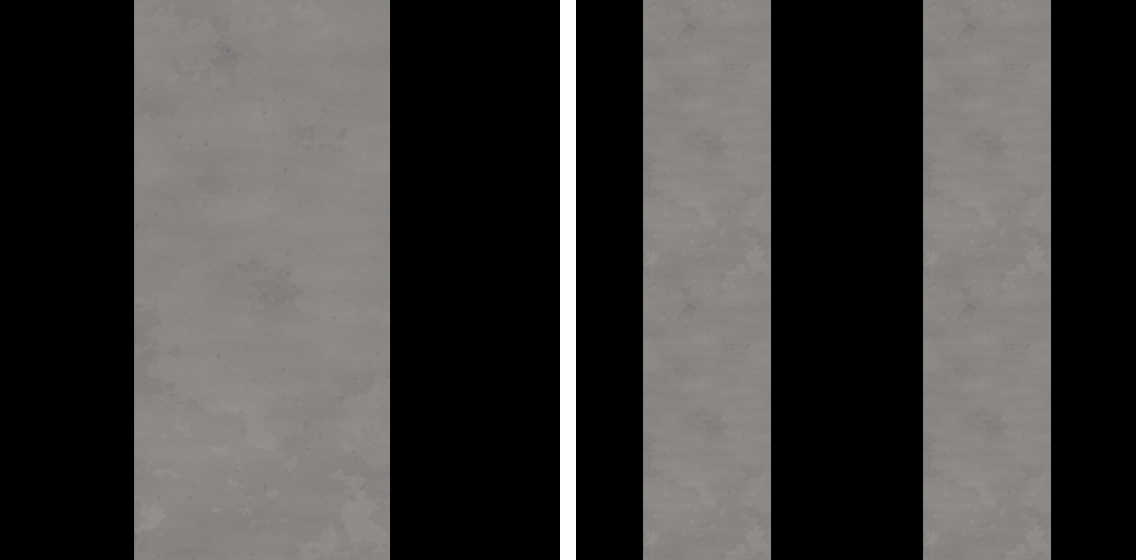
Left, the tile; right, the same tile 2 across and 2 down.
Write a Shadertoy shader that draws this texture.

```glsl
// A tall slab of weathered grey concrete standing on black.
// Wrapping gradient noise gives soft clouds, trowel streaks, ragged stains
// and grain; a jittered cell grid adds small pits. All of it tiles.

const vec3 BACKGROUND = vec3(0.0);
const vec3 DARK_GREY  = vec3(0.517, 0.507, 0.500);
const vec3 LIGHT_GREY = vec3(0.552, 0.542, 0.533);

const float SLAB_LEFT  = 0.2396;
const float SLAB_RIGHT = 0.6966;

const float BASE_TONE    = 0.62;  // 0 is dark grey, 1 is light grey
const float CLOUD_DEPTH  = 0.75;
const float STREAK_DEPTH = 0.45;
const float STAIN_DEPTH  = 0.75;
const float BLOOM_DEPTH  = 0.85;
const float GRAIN_DEPTH  = 0.28;
const float PIT_DEPTH    = 1.1;
const float PIT_CELLS    = 48.0;
const float PIT_SHARE    = 0.10;
const float BLOOM_HEIGHT = 0.10;  // pale patches gather around this height
const float TAU = 6.2831853;

// Integer hash: two random values in 0..1 for a cell and a seed
vec2 hash2(vec2 cell, float seed) {
    uvec3 q = uvec3(ivec3(vec3(cell, seed))) * uvec3(1597u, 3812u, 2741u);
    uint h = (q.x ^ (q.y << 7)) + q.z * 7919u;
    h = (h ^ (h >> 16)) * 73244475u;
    h = (h ^ (h >> 15)) * 73244475u;
    h ^= h >> 16;
    return vec2(h & 65535u, h >> 16) / 65535.0;
}

// Dot of a random unit gradient at a wrapped lattice corner
float corner(vec2 cell, vec2 offset, vec2 cells, float seed) {
    float angle = TAU * hash2(mod(cell, cells), seed).x;
    return dot(vec2(cos(angle), sin(angle)), offset);
}

// Gradient noise repeating after a whole number of cells
float gradientNoise(vec2 uv, vec2 cells, float seed) {
    vec2 p = uv * cells;
    vec2 i = floor(p);
    vec2 f = p - i;
    vec2 w = f * f * f * (f * (f * 6.0 - 15.0) + 10.0);
    vec2 e = vec2(1.0, 0.0);
    float low  = mix(corner(i, f, cells, seed),
                     corner(i + e.xy, f - e.xy, cells, seed), w.x);
    float high = mix(corner(i + e.yx, f - e.yx, cells, seed),
                     corner(i + e.xx, f - e.xx, cells, seed), w.x);
    return mix(low, high, w.y);
}

float fbm(vec2 uv, vec2 cells, int octaves, float gain, float seed) {
    float sum = 0.0;
    float amplitude = 1.0;
    for (int k = 0; k < octaves; k++) {
        sum += amplitude * gradientNoise(uv, cells, seed + float(k));
        cells *= 2.0;
        amplitude *= gain;
    }
    return sum;
}

// Sparse round pits, each kept inside its own cell
float pits(vec2 uv, float pixel) {
    vec2 p = uv * PIT_CELLS;
    vec2 cell = mod(floor(p), PIT_CELLS);
    vec2 pick = hash2(cell, 91.0);
    vec2 centre = mix(vec2(0.25), vec2(0.75), hash2(cell, 92.0));
    float radius = mix(0.05, 0.15, pick.y * pick.y);
    float soft = pixel * PIT_CELLS;
    float dot_ = 1.0 - smoothstep(radius - 0.5 * soft, radius + soft,
                                  length(fract(p) - centre));
    return dot_ * step(pick.x, PIT_SHARE) * mix(0.4, 1.0, pick.y);
}

float concreteTone(vec2 uv, float pixel) {
    // Broad clouds and horizontal trowel marks
    float clouds  = fbm(uv, vec2(4.0, 6.0), 4, 0.5, 1.0);
    float streaks = fbm(uv, vec2(4.0, 22.0), 3, 0.6, 11.0);

    // Dark stains with ragged rims, fading in and out across the slab
    float stainField = fbm(uv, vec2(7.0, 9.0), 6, 0.62, 21.0);
    float stainZone  = smoothstep(-0.15, 0.35, gradientNoise(uv, vec2(5.0, 6.0), 31.0));
    float stains = smoothstep(0.08, 0.22, stainField) * stainZone;

    // Pale blooms, mostly near the foot
    float bloomField = fbm(uv, vec2(10.0, 12.0), 5, 0.6, 41.0);
    float nearFoot = pow(0.5 + 0.5 * cos(TAU * (uv.y - BLOOM_HEIGHT)), 6.0);
    float blooms = smoothstep(0.20, 0.30, bloomField) * mix(0.22, 1.0, nearFoot);

    float grain = fbm(uv, vec2(90.0, 110.0), 2, 0.8, 51.0);

    return BASE_TONE + CLOUD_DEPTH * clouds + STREAK_DEPTH * streaks
         - STAIN_DEPTH * stains + BLOOM_DEPTH * blooms
         + GRAIN_DEPTH * grain - PIT_DEPTH * pits(uv, pixel);
}

void mainImage(out vec4 fragColor, in vec2 fragCoord) {
    vec2 uv = fragCoord / iResolution.xy;
    float pixel = 1.0 / iResolution.x;

    vec3 concrete = mix(DARK_GREY, LIGHT_GREY, concreteTone(uv, pixel));

    // Signed distance to the slab's upright sides
    float inside = min(uv.x - SLAB_LEFT, SLAB_RIGHT - uv.x);
    float slab = smoothstep(-0.5 * pixel, 0.5 * pixel, inside);
    fragColor = vec4(mix(BACKGROUND, concrete, slab), 1.0);
}
```
